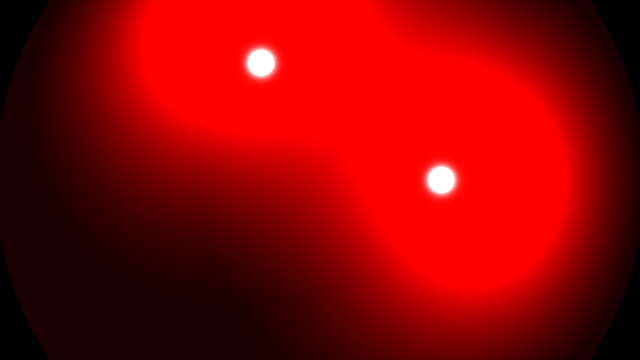
Write a WebGL 1 fragment shader that draws this background.

```glsl
precision highp float;

uniform vec2 u_resolution;

const float SPHERE_RADIUS = 0.903;

// Diffuse light from a lamp hovering above the unit sphere along an axis.
float lampDiffuse(vec3 normal, vec3 axis) {
  vec3 toLamp = axis * 1.6 - normal;
  float dist = length(toLamp);
  return 0.7 * max(dot(normal, toLamp), 0.0) / (dist * dist * dist);
}

// White highlight, set between the sphere's centre and the lamp axis.
float lampHighlight(vec2 p, vec3 axis) {
  vec2 offset = p - axis.xy * SPHERE_RADIUS * 0.752;
  return 4.4 * exp(-1224.0 * dot(offset, offset));
}

void main() {
  vec2 p = (gl_FragCoord.xy - 0.5 * u_resolution) / u_resolution.y;

  // Sphere surface seen straight on
  vec2 disc = p / SPHERE_RADIUS;
  vec3 normal = vec3(disc, sqrt(max(1.0 - dot(disc, disc), 0.0)));

  // Two lamps over a faint ambient red
  vec3 upperLamp = normalize(vec3(-0.241, 0.479, 0.844));
  vec3 rightLamp = normalize(vec3(0.496, 0.0, 0.868));
  float red = 0.1 + lampDiffuse(normal, upperLamp) + lampDiffuse(normal, rightLamp);
  float highlight = lampHighlight(p, upperLamp) + lampHighlight(p, rightLamp);
  vec3 color = min(vec3(red, 0.0, 0.0) + highlight, 1.0);

  // Black beyond the smoothed rim
  float pixel = 1.0 / u_resolution.y;
  float inside = 1.0 - smoothstep(-pixel, pixel, length(p) - SPHERE_RADIUS);
  gl_FragColor = vec4(color * inside, 1.0);
}
```
